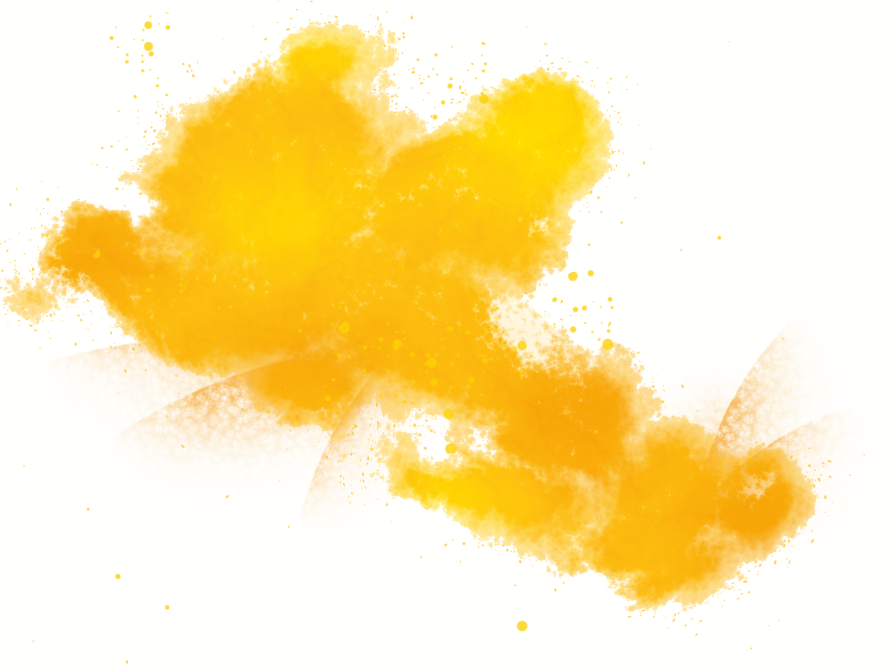
This background is drawn by a Shadertoy shader. Its source:

```glsl
// A golden watercolour stain on white paper: smoothly joined ellipses form the
// body, layered sines and cellular noise fray it, and soft gaussian spots tint it.
// Curved petal washes, granular pale patches and scattered droplets finish it.

const vec3 PAPER  = vec3(1.0, 1.0, 0.995);
const vec3 AMBER  = vec3(0.99, 0.745, 0.06);
const vec3 LEMON  = vec3(1.0, 0.86, 0.0);
const vec3 ORANGE = vec3(0.97, 0.65, 0.03);
const vec3 TAN    = vec3(0.96, 0.68, 0.25);

vec2 hash2(vec2 p) {
    vec3 q = fract(p.xyx * vec3(0.1031, 0.1030, 0.0973));
    q += dot(q, q.yzx + 33.33);
    return fract((q.xx + q.yz) * q.zy);
}

// Distance to the nearest jittered cell point
float cells(vec2 p) {
    vec2 id = floor(p), f = fract(p);
    float nearest = 2.0;
    for (int y = -1; y <= 1; y++)
        for (int x = -1; x <= 1; x++) {
            vec2 o = vec2(x, y);
            vec2 r = o + hash2(id + o + 50.0) - f;
            nearest = min(nearest, dot(r, r));
        }
    return sqrt(nearest);
}

// Layered cellular noise, centred near zero
float grain(vec2 p) {
    float sum = 0.0, amp = 0.5;
    for (int i = 0; i < 4; i++) {
        sum += amp * (cells(p) - 0.45);
        p = mat2(0.8, 0.6, -0.6, 0.8) * p * 2.1 + 7.3;
        amp *= 0.55;
    }
    return sum;
}

// Layered sine warp
vec2 warp(vec2 p) {
    float freq = 11.0;
    for (int i = 0; i < 5; i++) {
        p += 0.23 / freq * sin(p.yx * freq + vec2(1.3, 4.1) * float(i + 1));
        p = mat2(0.8, 0.6, -0.6, 0.8) * p;
        freq *= 1.75;
    }
    float a = -5.0 * atan(0.6, 0.8);
    return mat2(cos(a), sin(a), -sin(a), cos(a)) * p;
}

float ellipse(vec2 p, vec2 centre, vec2 radius) {
    return (length((p - centre) / radius) - 1.0) * min(radius.x, radius.y);
}

float join(float a, float b) {
    float h = max(0.03 - abs(a - b), 0.0) / 0.03;
    return min(a, b) - h * h * 0.0075;
}

float spot(vec2 p, vec2 centre, vec2 radius) {
    vec2 q = (p - centre) / radius;
    return exp(-dot(q, q));
}

// Signed distance to the stain
float stain(vec2 p) {
    float d = ellipse(p, vec2(0.41, 0.74), vec2(0.205, 0.155));
    d = join(d, ellipse(p, vec2(0.47, 0.90), vec2(0.095, 0.05)));
    d = join(d, ellipse(p, vec2(0.79, 0.79), vec2(0.108, 0.10)));
    d = join(d, ellipse(p, vec2(0.70, 0.68), vec2(0.16, 0.13)));
    d = join(d, ellipse(p, vec2(0.165, 0.61), vec2(0.11, 0.065)));
    d = join(d, ellipse(p, vec2(0.38, 0.56), vec2(0.22, 0.11)));
    d = join(d, ellipse(p, vec2(0.64, 0.50), vec2(0.19, 0.13)));
    d = join(d, ellipse(p, vec2(0.47, 0.43), vec2(0.085, 0.08)));
    d = join(d, ellipse(p, vec2(0.835, 0.39), vec2(0.13, 0.11)));
    vec2 tilted = p + vec2(0.0, 0.25 * (p.x - 0.76));
    d = join(d, ellipse(tilted, vec2(0.76, 0.25), vec2(0.21, 0.07)));
    d = join(d, ellipse(p, vec2(0.97, 0.27), vec2(0.12, 0.11)));
    d = join(d, ellipse(p, vec2(1.11, 0.235), vec2(0.083, 0.085)));
    d = join(d, ellipse(p, vec2(1.015, 0.155), vec2(0.08, 0.05)));
    d = join(d, ellipse(p, vec2(0.065, 0.555), vec2(0.04, 0.022)));
    return max(d, -ellipse(p, vec2(0.64, 0.32), vec2(0.035, 0.025)));
}

// Curved wash: crisp on one side, fading over the signed width on the other
float petal(vec2 p, vec2 root, vec2 tip, float bend, float width) {
    vec2 axis = tip - root, q = p - root;
    float t = dot(q, axis) / dot(axis, axis);
    float s = dot(q, vec2(-axis.y, axis.x)) / length(axis) - bend * 4.0 * t * (1.0 - t);
    float depth = s * sign(width);
    float fade = smoothstep(0.0, 0.2, t) * smoothstep(1.0, 0.35, t);
    return fade * smoothstep(-0.002, 0.002, depth) * exp(-max(depth, 0.0) / abs(width));
}

// Round drops, one possible per grid cell
float droplets(vec2 p, float scale, float density) {
    vec2 g = p * scale, rnd = hash2(floor(g) + 19.0);
    vec2 centre = 0.35 + 0.3 * hash2(floor(g) + 83.0);
    float radius = 0.08 + 0.25 * rnd.y * rnd.y;
    float blur = scale / iResolution.y;
    return step(rnd.x, density) * smoothstep(blur, -blur, length(fract(g) - centre) - radius);
}

void mainImage(out vec4 fragColor, in vec2 fragCoord) {
    vec2 p = fragCoord / iResolution.xy * vec2(4.0 / 3.0, 1.0);
    vec2 w = warp(p);
    float coarse = grain(w * 13.0), grit = grain(p * 75.0);

    // Body with a frayed, unevenly soft edge
    float d = stain(mix(p, w, 0.7)) + 0.055 * coarse + 0.025 * grit;
    float patchy = 0.5 + 0.5 * sin(w.x * 17.0 + 2.0 * sin(w.y * 13.0));
    float soft = mix(0.025, 0.06, patchy);
    float ink = 0.4 * smoothstep(0.004, -0.004, d) + 0.6 * smoothstep(0.005, -soft, d);

    // Granular lifted pigment
    float lift = spot(p, vec2(0.80 + 0.6 * (0.51 - p.y), 0.51), vec2(0.08, 0.05))
        + spot(p, vec2(0.54, 0.35), vec2(0.05, 0.04)) + 0.6 * spot(p, vec2(0.80, 0.67), vec2(0.025))
        + 0.7 * spot(p, vec2(1.13, 0.28), vec2(0.03)) + 0.6 * spot(p, vec2(0.10, 0.58), vec2(0.04));
    ink *= 1.0 - 0.75 * smoothstep(0.25, 0.9, lift + 1.1 * coarse + 1.2 * grit);

    // Tints and drying rims
    float tone = spot(p, vec2(0.80, 0.81), vec2(0.14)) + 0.8 * spot(p, vec2(0.42, 0.68), vec2(0.13, 0.09))
        + 0.8 * spot(p, vec2(0.67, 0.25), vec2(0.13, 0.07)) + 0.8 * spot(p, vec2(0.47, 0.93), vec2(0.12, 0.06));
    tone -= spot(p, vec2(0.86, 0.38), vec2(0.12)) + spot(p, vec2(1.12, 0.23), vec2(0.10))
        + 0.8 * spot(p, vec2(0.15, 0.62), vec2(0.11, 0.07)) + 0.7 * spot(p, vec2(0.46, 0.46), vec2(0.13, 0.08));
    float band = fract(2.5 * (sin(w.x * 8.0) + sin(w.y * 9.0 + w.x * 4.0)) * 0.5 + coarse);
    tone += 0.5 * coarse + 0.25 * grit - 0.25 * pow(1.0 - band, 6.0) * smoothstep(0.0, 0.05, band);
    vec3 pigment = mix(AMBER, tone > 0.0 ? LEMON : ORANGE, clamp(abs(tone), 0.0, 1.0));

    // Pale washes beneath the body
    float wash = petal(p, vec2(0.47, 0.49), vec2(0.03, 0.45), -0.025, 0.035)
        + petal(p, vec2(0.50, 0.48), vec2(0.14, 0.33), -0.023, 0.045)
        + petal(p, vec2(0.57, 0.46), vec2(0.44, 0.20), -0.02, 0.03)
        + petal(p, vec2(1.04, 0.27), vec2(1.20, 0.545), 0.025, -0.045)
        + petal(p, vec2(1.04, 0.24), vec2(1.285, 0.40), 0.025, -0.035);
    wash += 0.4 * spot(p, vec2(0.38, 0.40), vec2(0.12, 0.06)) + 0.4 * spot(p, vec2(1.07, 0.35), vec2(0.06));
    wash = clamp(wash * (0.55 + 1.3 * grit + 0.6 * coarse), 0.0, 0.8);
    vec3 col = mix(PAPER, TAN, wash);
    col = mix(col, pigment, ink);
    col = mix(col, ORANGE, 0.15 * wash * ink);

    // Edge spray and yellow drops
    float spray = 0.45 * patchy * exp(-max(d, 0.0) / 0.02) * step(0.0, d);
    col = mix(col, AMBER, 0.7 * droplets(w, 150.0, spray));
    float drops = spot(p, vec2(0.23, 0.60), vec2(0.10, 0.05)) + spot(p, vec2(0.63, 0.46), vec2(0.12, 0.08))
        + spot(p, vec2(0.22, 0.92), vec2(0.05)) + spot(p, vec2(0.69, 0.87), vec2(0.06, 0.05))
        + spot(p, vec2(0.88, 0.53), vec2(0.04));
    float yellow = max(droplets(p, 38.0, 0.35 * drops), droplets(p + 0.37, 85.0, 0.3 * drops));
    fragColor = vec4(mix(col, vec3(0.99, 0.82, 0.02), 0.8 * yellow), 1.0);
}
```
